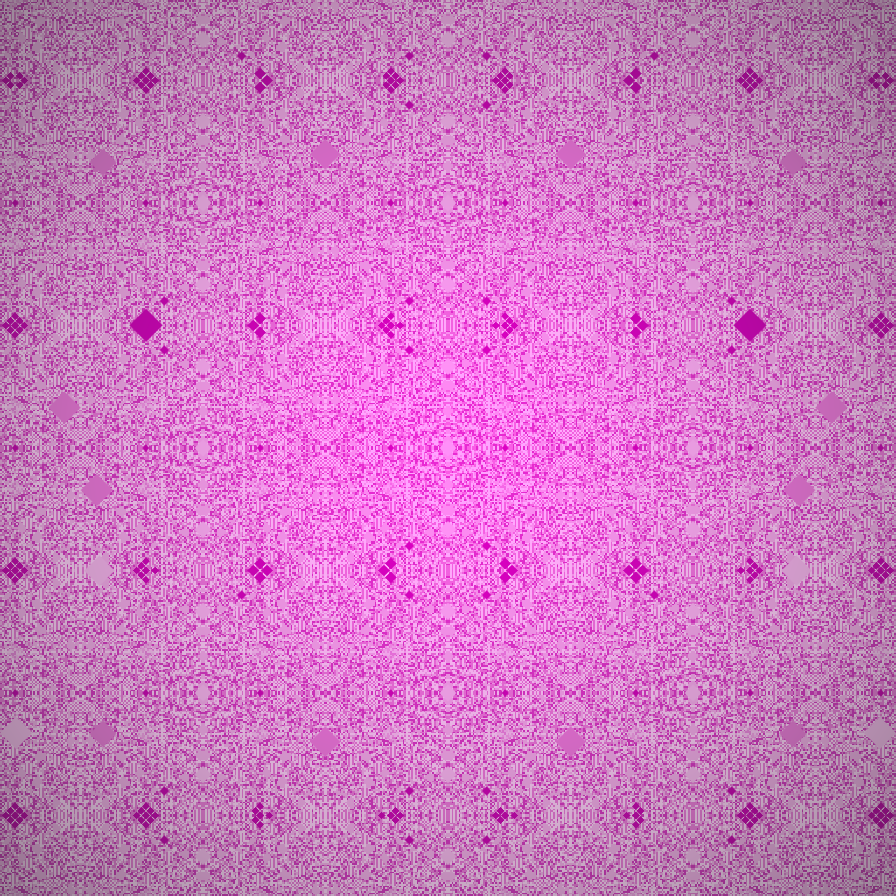
This pattern is drawn by a three.js fragment shader. Its source:

```glsl
// Mirrored magenta mosaic of fine cells, with lattices of diamonds under a soft central glow.
varying vec2 vUv;

const float CELLS = 512.0;           // fine cells across the canvas
const float TILE_CELLS = 140.0;      // cells in one repeat
const float TILE = TILE_CELLS / CELLS;
const float COLUMN = 0.233 * TILE;   // offset of the dark columns in a tile
const float EDGE = 0.7 / CELLS;      // softness of diamond edges
const float PATCH = 9.0;             // spacing of calm patches, in cells
const float VIGNETTE = 0.72;
const float FADE = 0.55;             // loss of colour towards the corners
const vec2 SOLID = vec2(0.337, 0.137); // large dark diamonds

const vec3 DARK = vec3(0.80, 0.00, 0.71);
const vec3 SPECK = vec3(0.84, 0.20, 0.76);
const vec3 MID = vec3(0.90, 0.46, 0.83);
const vec3 LIGHT = vec3(0.92, 0.66, 0.88);
const vec3 PALE = vec3(0.95, 0.80, 0.93);
const vec3 GLOW = vec3(1.09, 0.80, 1.09);

float hash(vec2 p) {
  vec3 q = fract(p.xyx * vec3(0.1031, 0.1030, 0.0973));
  q += dot(q, q.yzx + 33.33);
  return fract((q.x + q.y) * q.z);
}

// Mirrored repeat around the origin
vec2 foldTile(vec2 p, float period) {
  return abs(mod(p + 0.5 * period, period) - 0.5 * period);
}

float diamond(vec2 p, float radius) {
  return 1.0 - smoothstep(-EDGE, EDGE, abs(p.x) + abs(p.y) - radius);
}

// Cellular noise with diamond distance: x = distance, y = patch seed
vec2 calmPatch(vec2 cell) {
  vec2 grid = cell / PATCH;
  vec2 best = vec2(9.0, 0.0);
  for (int j = -1; j <= 1; j++) {
    for (int i = -1; i <= 1; i++) {
      vec2 id = floor(grid) + vec2(float(i), float(j));
      float seed = hash(id + 41.0);
      vec2 site = id + vec2(seed, hash(id + 87.0));
      vec2 away = abs(grid - site);
      float d = away.x + away.y;
      if (d < best.x) best = vec2(d, seed);
    }
  }
  return best;
}

// Speckle of four tones, broken by striped and checkered patches
vec3 mosaic(vec2 cell) {
  vec2 k = foldTile(cell, TILE_CELLS);
  vec2 odd = mod(floor(k), 2.0);
  float n = hash(k + 7.0);
  vec2 calm = calmPatch(k);
  if (calm.x < 0.08 + 0.36 * hash(vec2(calm.y * 91.0, 3.0))) {
    if (calm.y < 0.2) n = 0.6;
    else if (calm.y < 0.5) n = mix(0.4, 0.9, odd.x);
    else n = mix(0.3, 0.9, abs(odd.x - odd.y));
  }
  // Striped blocks between the dark columns
  vec2 block = abs(k - vec2(0.5 * TILE_CELLS));
  if (block.x + block.y < 16.0 && hash(k.yx) < 0.6) n = mix(0.45, 0.9, odd.x);
  // Dotted seams
  vec2 seam = abs(k - TILE_CELLS / 6.0);
  if (seam.x < 0.6 && odd.y > 0.5) n = 0.95;
  if (seam.y < 0.6 && odd.x > 0.5 && n < 0.7) n = 0.95;

  vec3 color = mix(SPECK, MID, step(0.22, n));
  color = mix(color, LIGHT, step(0.50, n));
  return mix(color, PALE, step(0.74, n));
}

// Diamond split into small diamond tiles, some left out
float cluster(vec2 p, float radius, float seed) {
  vec2 turned = vec2(p.x + p.y, p.x - p.y) / (2.0 * radius) + 0.5;
  float parts = seed > 0.75 ? 2.0 : 3.0;
  vec2 id = floor(turned * parts);
  vec2 inside = 0.5 - abs(fract(turned * parts) - 0.5);
  float gap = smoothstep(0.04, 0.13, min(inside.x, inside.y));
  float kept = step(0.15, hash(id + floor(seed * 50.0)));
  return diamond(p, radius) * gap * kept;
}

void main() {
  vec2 p = vUv - 0.5;
  vec2 mirrored = vec2(abs(p.x), p.y);
  vec2 q = foldTile(p, TILE);
  vec2 tileId = vec2(floor(mirrored.x / (0.5 * TILE)), floor(p.y / TILE));
  float seed = hash(tileId + 13.0);
  vec3 color = mosaic(floor(vUv * CELLS) + 0.5 - 0.5 * CELLS);

  // Light beads on the axes and beside them
  float beadY = foldTile(p, TILE / 3.0).y;
  float beads = diamond(vec2(q.x, beadY), 0.0095);
  beads = max(beads, 0.6 * diamond(q - vec2(COLUMN, TILE / 6.0), 0.010));
  beads = max(beads, diamond(mirrored - vec2(0.389, -0.137), 0.017));
  beads = max(beads, diamond(mirrored - vec2(0.482, -0.318), 0.018));
  color = mix(color, mix(LIGHT, PALE, 0.3), beads);

  // Plain mid-tone diamonds
  float plain = diamond(vec2(mirrored.x, abs(p.y)) - vec2(0.137, 0.328), 0.017);
  plain = max(plain, diamond(mirrored - vec2(0.392, -0.047), 0.018));
  plain = max(plain, diamond(mirrored - vec2(0.428, 0.045), 0.018));
  plain = max(plain, diamond(vec2(mirrored.x, abs(p.y)) - vec2(0.385, 0.319), 0.015));
  color = mix(color, MID, plain);

  // Dark clusters, their small satellites and the solid pair
  vec2 local = vec2(q.x - COLUMN, 0.5 * TILE - q.y);
  float dark = cluster(local, 0.0155, seed);
  vec2 satellite = vec2(q.x - 0.158 * TILE, local.y - 0.1 * TILE);
  float corner = hash(floor(mirrored.x / TILE + 0.5) + floor(vec2(mirrored.x, p.y) * 2.0 / TILE));
  float shown = tileId.x < 0.5 ? 1.0 : step(0.7, corner);
  dark = max(dark, diamond(satellite, 0.0052) * shown);
  dark = max(dark, diamond(q - vec2(COLUMN, 0.0), 0.004));
  dark = max(dark, diamond(mirrored - SOLID, 0.0185));
  color = mix(color, DARK, dark);

  // Central glow, faded corners and vignette
  float r2 = dot(p, p);
  color *= mix(vec3(1.0), GLOW, exp(-10.0 * r2));
  color = mix(color, vec3(dot(color, vec3(0.3, 0.5, 0.2))), FADE * r2);
  color *= 1.0 - VIGNETTE * r2;
  gl_FragColor = vec4(color, 1.0);
}
```
